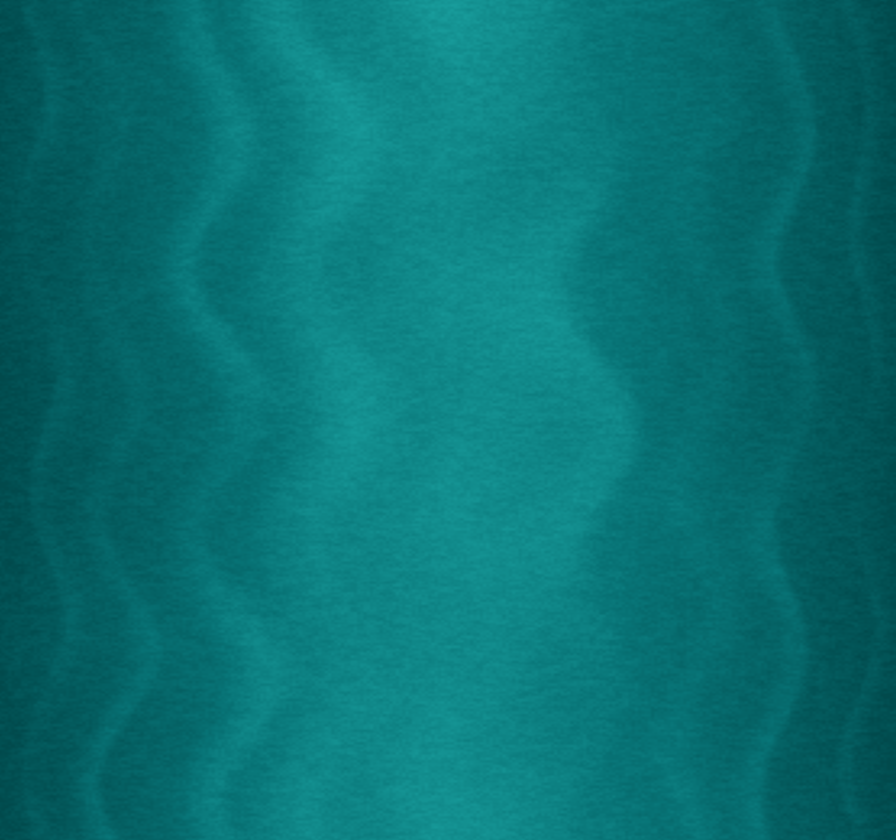
Write a Shadertoy shader that draws this texture.

```glsl
const vec3 DEEP_TEAL = vec3(0.002, 0.290, 0.300);
const vec3 MID_TEAL = vec3(0.030, 0.455, 0.465);
const vec3 PALE_TEAL = vec3(0.105, 0.640, 0.635);

const float CENTER_TONE = 0.75;    // brightness along the middle
const float EDGE_FALL = 0.66;      // darkening towards both sides
const float CLOUD_CONTRAST = 0.20;
const float GRAIN_CONTRAST = 0.19;
const float FOLD_CONTRAST = 0.19;
const float FOLD_SPACING = 0.27;   // in radians around the drum
const float FOLD_PERIOD = 0.32;    // height of one sway
const float FOLD_SWAY = 0.065;
const int FOLDS_PER_SIDE = 4;
const float TAU = 6.2831853;

float hash(vec2 p) {
    vec3 q = fract(vec3(p.xyx) * 0.1031);
    q += dot(q, q.yzx + 33.33);
    return fract((q.x + q.y) * q.z);
}

float noise(vec2 p) {
    vec2 cell = floor(p);
    vec2 f = fract(p);
    f = f * f * (3.0 - 2.0 * f);
    float low = mix(hash(cell), hash(cell + vec2(1, 0)), f.x);
    float high = mix(hash(cell + vec2(0, 1)), hash(cell + vec2(1, 1)), f.x);
    return mix(low, high, f.y);
}

// Signed noise, centred on zero
float snoise(vec2 p) {
    return noise(p) - 0.5;
}

// One swaying highlight: crisp on one flank, soft on the other
float fold(float angle, float y, float index, float side) {
    float seed = hash(vec2(index + 20.0, 7.0));
    float phase = TAU * (y - 0.54) / FOLD_PERIOD + (seed - 0.5) * 2.2;
    float sway = FOLD_SWAY * (0.65 + 0.7 * noise(vec2(y * 3.0, index * 9.0 + 50.0)));
    float path = index * FOLD_SPACING + sway * cos(phase);
    path += 0.13 * snoise(vec2(y * 2.6 + 40.0, index * 5.0 + 80.0));
    path += 0.09 * (0.5 - y) * step(index, 0.5);

    float d = (angle - path) * (seed > 0.45 ? 1.0 : -1.0);
    float width = mix(0.072, 0.026, smoothstep(0.0, 0.7, side));
    width *= d > 0.0 ? 0.75 : 1.7;
    float visible = smoothstep(0.15, 0.75, noise(vec2(y * 4.5 + 11.0, index * 7.0 + 120.0)));
    float strength = mix(0.25, 1.0, visible) * (1.0 - 0.6 * smoothstep(0.72, 1.0, side));
    return strength * exp(-d * d / (2.0 * width * width));
}

// Short fibres lying mostly sideways, with fine speckle
float clothGrain(vec2 p) {
    float fibres = snoise(p * vec2(95.0, 270.0));
    float strands = snoise(p * vec2(48.0, 170.0) + 31.0);
    float speckle = snoise(p * vec2(260.0, 330.0) + 73.0);
    return 0.5 * fibres + 0.3 * strands + 0.5 * speckle;
}

float clouds(vec2 p) {
    vec2 q = p + 0.12 * vec2(snoise(p * 3.0 + 5.0), snoise(p * 3.0 + 17.0));
    return 0.6 * snoise(q * vec2(5.0, 4.0) + 3.0) + 0.4 * snoise(q * vec2(10.0, 8.0) + 29.0);
}

vec3 tealRamp(float tone) {
    vec3 shade = mix(DEEP_TEAL, MID_TEAL, clamp(tone * 2.0, 0.0, 1.0));
    return mix(shade, PALE_TEAL, clamp(tone * 2.0 - 1.0, 0.0, 1.0));
}

void mainImage(out vec4 fragColor, in vec2 fragCoord) {
    vec2 p = fragCoord / iResolution.y;
    float across = 2.0 * fragCoord.x / iResolution.x - 1.0;
    float side = abs(across);

    // Drum-like shading, bright in the middle
    float tone = CENTER_TONE - EDGE_FALL * pow(side, 1.25);
    tone += CLOUD_CONTRAST * clouds(p) * (1.0 - 0.5 * side);

    // Folds evenly spaced around the drum, so they crowd at the sides
    float angle = asin(across * 0.96);
    float glow = 0.0;
    for (int i = -FOLDS_PER_SIDE; i <= FOLDS_PER_SIDE; i++) {
        glow += fold(angle, p.y, float(i), side);
    }
    tone += FOLD_CONTRAST * (glow - 0.3);

    tone += GRAIN_CONTRAST * clothGrain(p);
    fragColor = vec4(tealRamp(tone), 1.0);
}
```
